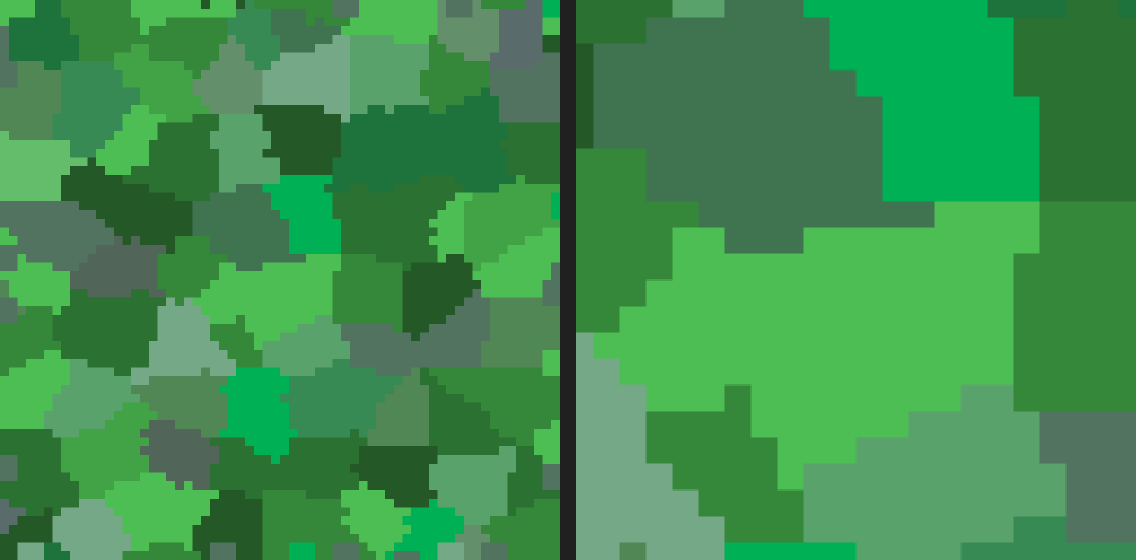
Left: the whole. Right: its middle third, enlarged.
Write a three.js fragment shader that draws this texture.

```glsl
varying vec2 vUv;

const float BLOCKS = 64.0;              // mosaic blocks across the canvas
const vec2 PATCHES = vec2(8.0, 9.0);    // patches across and up
const float JITTER = 0.8;               // scatter of the patch centres
const float SIZE_SPREAD = 0.28;         // variation of patch size
const float ROUNDNESS = 2.6;            // distance exponent, 2 is circular
const float WARP_BROAD = 0.22;
const float WARP_FINE = 0.10;
const float CHIP_SLOT = 6.0;            // border chip spacing, in blocks
const float CHIP_LENGTH = 3.0;
const float CHIP_CHANCE = 0.58;
const float EDGE_SOFTNESS = 0.0004;     // in canvas widths

const vec3 FOREST = vec3(0.140, 0.350, 0.153);
const vec3 PINE = vec3(0.170, 0.442, 0.192);
const vec3 TEAL = vec3(0.118, 0.450, 0.235);
const vec3 SEA = vec3(0.215, 0.540, 0.330);
const vec3 LEAF = vec3(0.208, 0.530, 0.227);
const vec3 LIME = vec3(0.298, 0.745, 0.325);
const vec3 EMERALD = vec3(0.000, 0.690, 0.335);
const vec3 GRASS = vec3(0.255, 0.635, 0.275);
const vec3 MINT = vec3(0.390, 0.740, 0.420);
const vec3 SAGE = vec3(0.350, 0.635, 0.420);
const vec3 OLIVE = vec3(0.318, 0.530, 0.330);
const vec3 MOSS = vec3(0.390, 0.565, 0.420);
const vec3 PALE = vec3(0.460, 0.660, 0.530);
const vec3 GREY = vec3(0.325, 0.450, 0.380);
const vec3 SPRUCE = vec3(0.250, 0.450, 0.315);
const vec3 STONE = vec3(0.318, 0.400, 0.350);
const vec3 SLATE = vec3(0.350, 0.420, 0.420);

vec2 hash2(vec2 p) {
  p = vec2(dot(p, vec2(127.1, 311.7)), dot(p, vec2(269.5, 183.3)));
  return fract(sin(p) * 43758.55);
}

float gradientDot(vec2 corner, vec2 offset) {
  float angle = 6.28318 * hash2(corner).x;
  return dot(vec2(cos(angle), sin(angle)), offset);
}

float gradientNoise(vec2 p) {
  vec2 i = floor(p), f = fract(p);
  vec2 u = f * f * f * (f * (f * 6.0 - 15.0) + 10.0);
  vec2 e = vec2(1.0, 0.0);
  return mix(
    mix(gradientDot(i, f), gradientDot(i + e, f - e), u.x),
    mix(gradientDot(i + e.yx, f - e.yx), gradientDot(i + 1.0, f - 1.0), u.x),
    u.y);
}

vec2 warp(vec2 p) {
  return vec2(gradientNoise(p), gradientNoise(p + 37.4));
}

// Thresholds are cumulative area shares
vec3 patchColor(float rank) {
  vec3 c = FOREST;
  c = mix(c, PINE, step(0.10, rank));
  c = mix(c, TEAL, step(0.22, rank));
  c = mix(c, SEA, step(0.26, rank));
  c = mix(c, LEAF, step(0.30, rank));
  c = mix(c, LIME, step(0.44, rank));
  c = mix(c, EMERALD, step(0.58, rank));
  c = mix(c, GRASS, step(0.63, rank));
  c = mix(c, MINT, step(0.66, rank));
  c = mix(c, SAGE, step(0.68, rank));
  c = mix(c, OLIVE, step(0.75, rank));
  c = mix(c, MOSS, step(0.81, rank));
  c = mix(c, PALE, step(0.84, rank));
  c = mix(c, GREY, step(0.87, rank));
  c = mix(c, SPRUCE, step(0.93, rank));
  c = mix(c, STONE, step(0.96, rank));
  return mix(c, SLATE, step(0.99, rank));
}

// Permutes the patch numbers so every rank occurs once
float patchRank(vec2 cell) {
  float total = PATCHES.x * PATCHES.y;
  float n = mod(cell.x + PATCHES.x * cell.y, total);
  return (mod(31.0 * n + 30.0 * n * n, total) + 0.5) / total;
}

// Size-weighted Voronoi patches with ragged outlines
vec3 patches(vec2 uv) {
  vec2 p = uv * PATCHES;
  p += WARP_BROAD * warp(p * 1.6) + WARP_FINE * warp(p * 4.3 + 11.0);
  vec2 home = floor(p), nearest = home;
  float best = 9.0;
  for (int y = -1; y <= 1; y++) {
    for (int x = -1; x <= 1; x++) {
      vec2 cell = home + vec2(x, y);
      vec2 centre = cell + 0.5 + JITTER * (hash2(cell) - 0.5);
      vec2 d = pow(abs(p - centre) + 0.0001, vec2(ROUNDNESS));
      float reach = pow(d.x + d.y, 1.0 / ROUNDNESS)
        - SIZE_SPREAD * hash2(cell + 53.0).x;
      if (reach < best) { best = reach; nearest = cell; }
    }
  }
  return patchColor(patchRank(nearest));
}

// Small chips along one side of the canvas
vec3 addChips(vec3 color, float along, float depth, float side) {
  vec2 slot = vec2(floor(along / CHIP_SLOT), side);
  vec2 shape = hash2(slot + 5.0), pick = hash2(slot + 91.0);
  float t = mod(along, CHIP_SLOT) - floor(shape.x * 4.0);
  bool inside = t >= 0.0 && t < CHIP_LENGTH && depth < 1.0 + step(0.2, shape.y);
  vec3 chip = mix(GREY, LIME, step(0.45, pick.x));
  chip = mix(chip, EMERALD, step(0.72, pick.x));
  chip = mix(chip, PALE, step(0.86, pick.x));
  return inside && pick.y < CHIP_CHANCE ? chip : color;
}

vec3 mosaic(vec2 uv) {
  vec2 block = clamp(floor(uv * BLOCKS), 0.0, BLOCKS - 1.0);
  vec2 far = BLOCKS - 1.0 - block;
  vec3 c = patches((block + 0.5) / BLOCKS);
  c = addChips(c, block.y, block.x, 1.0);
  c = addChips(c, block.y, far.x, 2.0);
  c = addChips(c, block.x, block.y, 3.0);
  return addChips(c, block.x, far.y, 4.0);
}

void main() {
  // Four taps smooth the block edges
  vec2 e = vec2(EDGE_SOFTNESS, -EDGE_SOFTNESS);
  vec3 sum = mosaic(vUv + e.xx) + mosaic(vUv + e.xy)
    + mosaic(vUv + e.yx) + mosaic(vUv + e.yy);
  gl_FragColor = vec4(sum * 0.25, 1.0);
}
```
